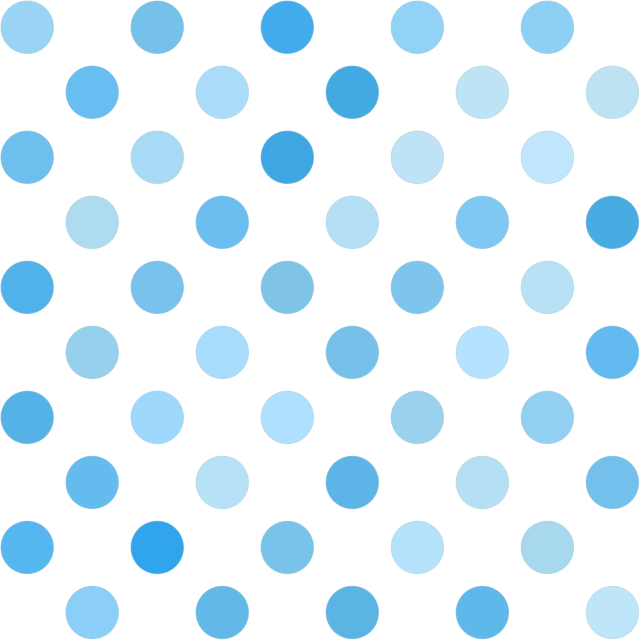
A three.js fragment shader for this pattern:

```glsl
// Staggered polka dots in varied sky blues on white, with a faint grey rim on each dot.
#define PITCH 0.1016
#define FIRST_CENTRE vec2(0.0425, 0.0430)
#define RADIUS 0.0416
#define RIM_WIDTH 0.0022
#define RIM_STRENGTH 0.45
#define SOFTNESS 0.0010
#define DEEP_BLUE vec3(0.16, 0.62, 0.89)
#define PALE_BLUE vec3(0.75, 0.90, 0.98)
#define RIM_GREY vec3(0.72, 0.80, 0.80)
#define PAPER vec3(1.0)
#define LEFT_DEPTH 0.25
#define SEED 4.0

varying vec2 vUv;

float hash(vec2 p) {
  vec3 q = fract(vec3(p.xyx) * 0.1031);
  q += dot(q, q.yzx + 33.33);
  return fract((q.x + q.y) * q.z);
}

// Blue of one dot: a random depth, deeper toward the left, with slight hue drift.
vec3 dotColour(vec2 cell) {
  float depth = hash(cell * 7.3 + SEED);
  depth = clamp(depth + LEFT_DEPTH * (cell.x / 9.0 - 0.5), 0.0, 1.0);
  float drift = hash(cell * 3.7 + SEED + 19.0) - 0.5;
  vec3 blue = mix(DEEP_BLUE, PALE_BLUE, pow(depth, 0.8));
  return blue + drift * vec3(0.02, 0.03, 0.07);
}

void main() {
  // Square lattice, keeping every other site as on a chequerboard
  vec2 lattice = (vUv - FIRST_CENTRE) / PITCH;
  vec2 cell = floor(lattice + 0.5);
  float occupied = mod(cell.x + cell.y, 2.0);

  // Signed distance to the rim of the nearest dot
  float dist = length(lattice - cell) * PITCH - RADIUS;
  float soft = max(SOFTNESS, 0.7 * fwidth(vUv.x));
  float cover = occupied * (1.0 - smoothstep(-soft, soft, dist));

  // Fill and thin tinted rim
  float rim = RIM_STRENGTH * smoothstep(-RIM_WIDTH, 0.0, dist);
  vec3 fill = mix(dotColour(cell), RIM_GREY, rim);
  gl_FragColor = vec4(mix(PAPER, fill, cover), 1.0);
}
```
